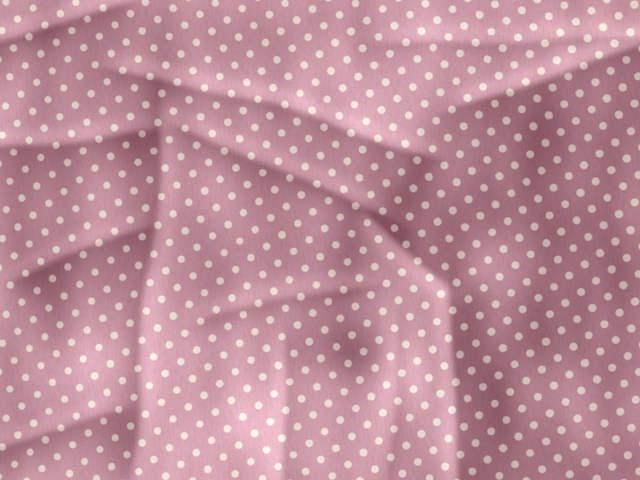
A Shadertoy shader for this texture:

```glsl
// Rumpled pink cotton with a slanted grid of small off-white dots, lit from one side.

vec2 hash2(vec2 p) {
    p = vec2(dot(p, vec2(127.1, 311.7)), dot(p, vec2(269.5, 183.3)));
    return fract(sin(p) * 43758.5) * 2.0 - 1.0;
}

float gradientNoise(vec2 p) {
    vec2 i = floor(p), f = p - i;
    vec2 u = f * f * f * (f * (f * 6.0 - 15.0) + 10.0);
    float low = mix(dot(hash2(i), f),
                    dot(hash2(i + vec2(1, 0)), f - vec2(1, 0)), u.x);
    float high = mix(dot(hash2(i + vec2(0, 1)), f - vec2(0, 1)),
                     dot(hash2(i + vec2(1, 1)), f - vec2(1, 1)), u.x);
    return mix(low, high, u.y);
}

// Shadow that starts sharply on the line a-b and fades to the right of its direction,
// with a thin lit ridge on the other side
float fold(vec2 p, vec2 a, vec2 b, float width) {
    vec2 d = b - a;
    float along = dot(p - a, d) / dot(d, d);
    float side = dot(p - a, vec2(d.y, -d.x)) / length(d);
    float taper = smoothstep(-0.15, 0.15, along) * (1.0 - smoothstep(0.85, 1.15, along));
    float shadow = smoothstep(-0.008, 0.012, side) * exp(-max(side, 0.0) / width);
    float ridge = exp(-pow((side + 0.02) / 0.018, 2.0));
    return taper * (shadow - 0.35 * ridge);
}

// Soft round patch
float patchAt(vec2 p, vec2 center, float size) {
    vec2 d = (p - center) / size;
    return exp(-dot(d, d));
}

// Brightness of the cloth, 0 in deep shade to 1 in full light
float clothLight(vec2 p) {
    vec2 q = p + 0.025 * vec2(gradientNoise(p * 4.0), gradientNoise(p * 4.0 + 17.0));
    float light = 0.60 + 0.28 * gradientNoise(p * vec2(5.0, 3.0) + 4.0)
                + 0.20 * gradientNoise(p * vec2(13.0, 6.0));

    // Long diagonal folds across the middle
    light -= 0.30 * fold(q, vec2(0.23, 0.86), vec2(0.58, 0.78), 0.06);
    light -= 0.32 * fold(q, vec2(0.57, 0.78), vec2(0.90, 0.67), 0.08);
    light -= 0.32 * fold(q, vec2(0.37, 0.74), vec2(0.82, 0.54), 0.04);

    // Drape that turns downward, with the shaded right part
    light -= 0.34 * fold(q, vec2(0.93, 0.40), vec2(0.76, 0.56), 0.12);
    light -= 0.34 * fold(q, vec2(0.955, -0.05), vec2(0.93, 0.41), 0.22);
    light -= 0.36 * fold(q, vec2(0.95, 0.78), vec2(1.38, 0.93), 0.24);
    light -= 0.13 * smoothstep(0.85, 1.15, p.x) * (1.0 - smoothstep(0.6, 0.9, p.y));

    // Creases at the left and along the top
    light -= 0.28 * fold(q, vec2(0.34, 0.79), vec2(0.27, 0.00), 0.035);
    light -= 0.34 * fold(q, vec2(-0.05, 0.90), vec2(0.28, 1.00), 0.05);
    light -= 0.30 * fold(q, vec2(-0.05, 0.69), vec2(0.33, 0.73), 0.09);
    light -= 0.28 * fold(q, vec2(0.02, 0.42), vec2(0.30, 0.53), 0.06);
    light -= 0.26 * fold(q, vec2(-0.05, 0.05), vec2(0.25, 0.15), 0.05);
    light -= 0.24 * fold(q, vec2(0.80, 0.91), vec2(1.36, 0.93), 0.03);

    // Small tucks, a hollow and lit swells near the bottom
    light -= 0.24 * fold(q, vec2(0.42, 0.33), vec2(0.78, 0.41), 0.03);
    light -= 0.24 * fold(q, vec2(0.59, -0.03), vec2(0.60, 0.30), 0.06);
    light -= 0.18 * fold(q, vec2(0.80, -0.03), vec2(0.83, 0.36), 0.03);
    light -= 0.25 * patchAt(q, vec2(0.74, 0.27), 0.07);
    light += 0.18 * patchAt(q, vec2(0.50, 0.06), 0.17);
    light += 0.14 * patchAt(q, vec2(0.88, 0.22), 0.11);
    light += 0.12 * patchAt(q, vec2(0.16, 0.22), 0.10);
    return clamp(0.48 + 1.5 * (light - 0.46), 0.0, 1.1);
}

void mainImage(out vec4 fragColor, in vec2 fragCoord) {
    vec2 p = fragCoord / iResolution.y;
    float pixel = 1.0 / iResolution.y;
    float light = clothLight(p);

    // Woven threads, nearly upright
    float weave = gradientNoise(vec2(p.x + 0.12 * p.y, p.y) * vec2(210.0, 55.0))
                + 0.6 * gradientNoise(p * vec2(120.0, 260.0));
    vec3 cloth = mix(vec3(0.52, 0.32, 0.37), vec3(0.90, 0.70, 0.75), light);
    cloth *= 1.0 + 0.055 * weave;

    // Nearest dot of the slanted lattice, gently bent with the cloth
    vec2 bent = p - vec2(0.668, 0.465);
    bent.y += 0.04 * bent.x * bent.y;
    bent += 0.004 * vec2(gradientNoise(p * 3.0 + 9.0), gradientNoise(p * 3.0 + 31.0));
    mat2 lattice = mat2(0.0566, -0.0108, 0.0243, -0.0348);
    vec2 cell = inverse(lattice) * bent;
    vec2 id = round(cell);
    vec2 offset = lattice * (cell - id) - 0.0005 * hash2(id);

    // Slightly uneven printed edge; dots grow a little toward the right
    float radius = 0.0073 + 0.0009 * p.x + 0.0003 * hash2(id + 5.0).x
                 + 0.0009 * gradientNoise(p * 190.0);
    float dotMask = 1.0 - smoothstep(-pixel, pixel, length(offset) - radius);
    vec3 dotColor = mix(vec3(0.71, 0.62, 0.62), vec3(0.96, 0.92, 0.88), light * 1.1);
    dotColor *= 1.0 + 0.025 * weave;

    fragColor = vec4(mix(cloth, dotColor, dotMask), 1.0);
}
```
